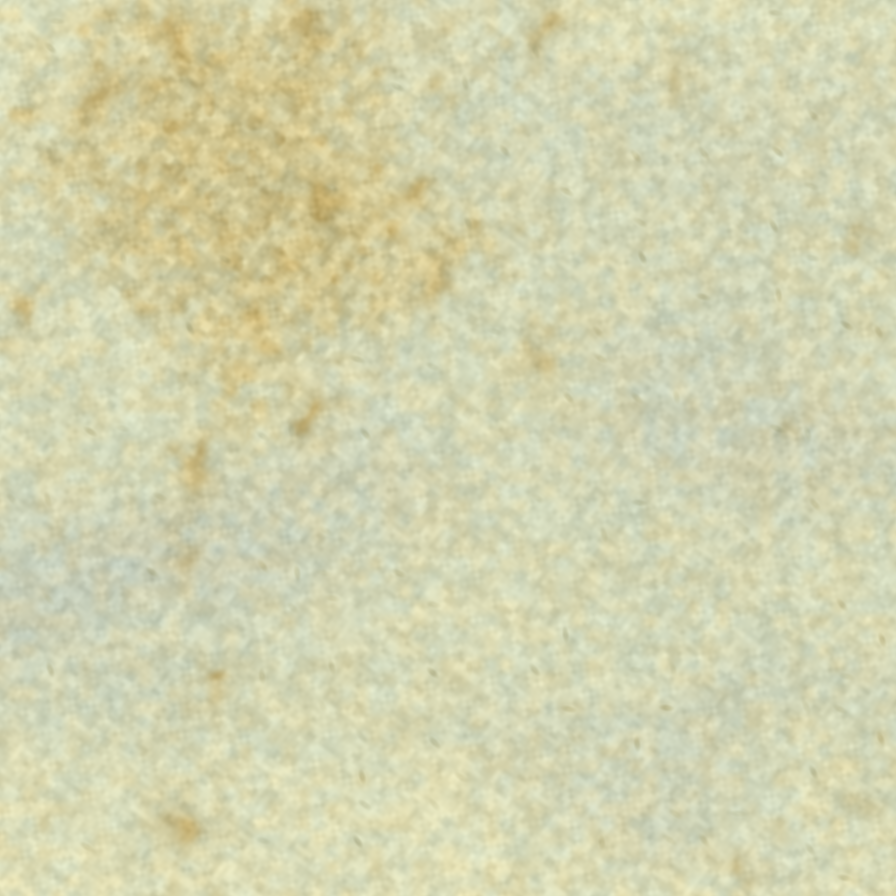
A WebGL 1 fragment shader for this texture:

```glsl
precision highp float;
// Aged pale paper: soft grey-green clouds, one broad ochre stain, foxing spots and fine mottled grain.

uniform vec2 u_resolution;

const vec3 PAPER = vec3(0.832, 0.842, 0.708);
const vec3 CREAM = vec3(0.865, 0.866, 0.715);
const vec3 GREY = vec3(0.782, 0.802, 0.710);
const vec3 STAIN = vec3(0.815, 0.768, 0.555);
const vec3 OCHRE = vec3(0.715, 0.610, 0.340);
const vec3 OLIVE = vec3(0.660, 0.650, 0.480);

const vec2 STAIN_CENTER = vec2(0.285, 0.81);
const vec2 STAIN_RADIUS = vec2(0.225, 0.235);
const float GRAIN_FREQ = 88.0;
const float GRAIN_DEPTH = 0.155;
const float TINT_DEPTH = 0.075;
const float SPOT_CELLS = 7.0;
const float SPOT_CHANCE = 0.42;
const float FLECK_CELLS = 26.0;
const float FLECK_CHANCE = 0.16;

float hash(vec2 p) {
  vec3 q = fract(vec3(p.xyx) * 0.1031);
  q += dot(q, q.yzx + 33.33);
  return fract((q.x + q.y) * q.z);
}

vec2 hash2(vec2 p) {
  return vec2(hash(p + 17.3), hash(p + 61.7));
}

float noise(vec2 p) {
  vec2 i = floor(p), f = fract(p);
  f = f * f * (3.0 - 2.0 * f);
  return mix(mix(hash(i), hash(i + vec2(1.0, 0.0)), f.x),
             mix(hash(i + vec2(0.0, 1.0)), hash(i + 1.0), f.x), f.y);
}

float fbm(vec2 p) {
  float sum = 0.0, weight = 0.5;
  for (int i = 0; i < 4; i++) {
    sum += weight * noise(p);
    p = mat2(1.6, 1.2, -1.2, 1.6) * p + 9.1;
    weight *= 0.5;
  }
  return sum / 0.9375;
}

// Soft elliptical mask, 1 at the center and 0 beyond the radius.
float blob(vec2 p, vec2 center, vec2 radius) {
  return smoothstep(1.0, 0.0, length((p - center) / radius));
}

// Ragged foxing spots: a dense core inside a faint halo.
float foxing(vec2 uv) {
  vec2 p = uv * SPOT_CELLS;
  p += 0.24 * (vec2(noise(uv * 42.0), noise(uv * 42.0 + 31.0)) - 0.5);
  float amount = 0.0;
  for (int y = -1; y <= 1; y++) {
    for (int x = -1; x <= 1; x++) {
      vec2 cell = floor(p) + vec2(float(x), float(y));
      float present = step(hash(cell + 5.0), SPOT_CHANCE);
      float strength = mix(0.2, 0.8, hash(cell + 83.0));
      vec2 d = p - cell - mix(vec2(0.15), vec2(0.85), hash2(cell));
      float r = length(d * vec2(1.15, 0.9)) / mix(0.10, 0.18, hash(cell + 40.0));
      amount = max(amount, present * strength * (0.65 * exp(-r * r * 1.6) + 0.35 * exp(-r * r * 0.4)));
    }
  }
  return amount;
}

// Tiny dark fibres, mostly leaning down to the right.
float flecks(vec2 uv) {
  vec2 p = uv * FLECK_CELLS;
  vec2 cell = floor(p);
  vec2 d = fract(p) - mix(vec2(0.35), vec2(0.65), hash2(cell));
  float angle = -0.8 + 1.4 * (hash(cell + 7.0) - 0.5);
  float c = cos(angle), s = sin(angle);
  d = vec2(c * d.x + s * d.y, c * d.y - s * d.x);
  float present = step(hash(cell + 29.0), FLECK_CHANCE);
  return present * mix(0.25, 0.85, hash(cell + 53.0)) * smoothstep(1.0, 0.2, length(d / vec2(0.28, 0.13)));
}

void main() {
  vec2 uv = gl_FragCoord.xy / u_resolution;
  vec2 warp = vec2(fbm(uv * 7.0), fbm(uv * 7.0 + 20.0)) - 0.5;
  vec2 soft = uv + 0.22 * warp;

  // Broad tone: cream at the top and bottom, grey clouds across the middle.
  float cloud = fbm(uv * vec2(3.0, 5.0) + 3.7);
  float edge = smoothstep(0.22, 0.0, soft.y) + smoothstep(0.76, 1.02, soft.y);
  float grey = 0.85 * blob(soft, vec2(0.12, 0.38), vec2(0.34, 0.18))
             + 0.65 * blob(soft, vec2(0.36, 0.47), vec2(0.32, 0.20))
             + 0.55 * blob(soft, vec2(0.86, 0.53), vec2(0.32, 0.16))
             + 0.45 * blob(soft, vec2(0.72, 0.16), vec2(0.36, 0.14));
  vec3 color = mix(PAPER, CREAM, clamp(0.75 * edge + 1.2 * (cloud - 0.5), 0.0, 1.0));
  color = mix(color, GREY, clamp(grey + 0.9 * (0.5 - cloud), 0.0, 1.0));

  // Ochre stain with a mottled, broken border.
  float reach = length((soft - STAIN_CENTER) / STAIN_RADIUS);
  float mottle = noise(uv * 55.0 + 12.0);
  float stain = smoothstep(1.25, 0.35, reach + 0.5 * (mottle - 0.5));
  color = mix(color, STAIN, 0.9 * stain);
  color = mix(color, OCHRE, 0.35 * stain * smoothstep(0.55, 0.95, noise(uv * 64.0 + 45.0)));

  // Foxing and fibres.
  color = mix(color, OCHRE, foxing(uv));
  color = mix(color, OLIVE, 0.6 * flecks(uv));

  // Fine grain in brightness, and a slower drift between warm and cool.
  vec2 g = mat2(0.8, 0.6, -0.6, 0.8) * uv * GRAIN_FREQ;
  float grain = 0.6 * noise(g) + 0.4 * noise(g * 2.1 + 70.0) - 0.5;
  float tint = noise(uv * 62.0 + 130.0) - 0.5;
  color += GRAIN_DEPTH * (1.0 + 0.3 * stain) * grain;
  color += TINT_DEPTH * tint * vec3(0.55, -0.1, -0.9);

  gl_FragColor = vec4(clamp(color, 0.0, 1.0), 1.0);
}
```
